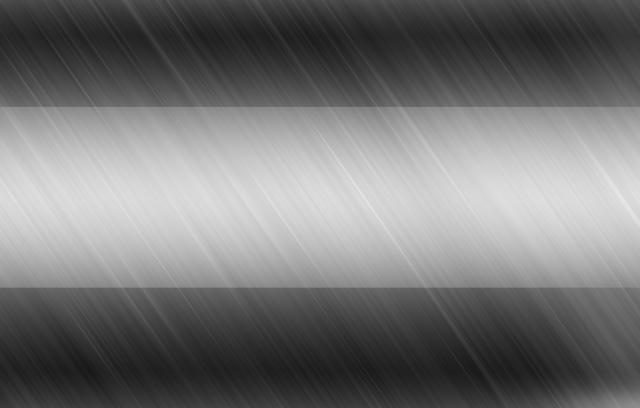
Give the GLSL for this texture, as a Shadertoy shader.

```glsl
float hash(vec2 p) {
    vec3 q = fract(vec3(p.xyx) * 0.1031);
    q += dot(q, q.yzx + 33.33);
    return fract((q.x + q.y) * q.z);
}

float valueNoise(vec2 p) {
    vec2 cell = floor(p);
    vec2 f = fract(p);
    f = f * f * (3.0 - 2.0 * f);
    float low = mix(hash(cell), hash(cell + vec2(1.0, 0.0)), f.x);
    float high = mix(hash(cell + vec2(0.0, 1.0)), hash(cell + vec2(1.0, 1.0)), f.x);
    return mix(low, high, f.y);
}

// Distance from a centre line, scaled separately on each side
float falloff(float y, float centre, float below, float above, float power) {
    float reach = y < centre ? below : above;
    return pow(abs(y - centre) / reach, power);
}

float softStep(float edge, float x, float blur) {
    return smoothstep(edge - blur, edge + blur, x);
}

// Signed brightness of long scratches: x runs across them, y along them
float brushedGrain(vec2 p) {
    float grain = 0.0;
    float frequency = 22.0;
    float weight = 0.018;
    for (int i = 0; i < 4; i++) {
        vec2 q = p * vec2(frequency, 1.3 + 0.5 * float(i)) + 19.0 * float(i);
        grain += weight * (valueNoise(q) - 0.5);
        frequency *= 2.1;
        weight *= 1.22;
    }
    float scratch = valueNoise(p * vec2(150.0, 1.7) + 71.0);
    return grain + 0.055 * smoothstep(0.78, 1.0, scratch);
}

float metalBands(float y, float blur) {
    float bottom = mix(0.125, 0.40, falloff(y, 0.09, 0.16, 0.205, 1.45));
    float middle = mix(0.845, 0.53, falloff(y, 0.515, 0.22, 0.223, 1.75));
    float top = mix(0.145, 0.42, falloff(y, 0.91, 0.172, 0.14, 1.5));
    float shade = mix(bottom, middle, softStep(0.295, y, blur));
    return mix(shade, top, softStep(0.738, y, blur));
}

float cornerGlow(vec2 p, vec2 corner, vec2 size) {
    vec2 d = (p - corner) / size;
    return exp(-dot(d, d));
}

void mainImage(out vec4 fragColor, in vec2 fragCoord) {
    vec2 p = fragCoord / iResolution.y;
    float aspect = iResolution.x / iResolution.y;
    float blur = 0.7 / iResolution.y;

    // Axes across and along the brushing direction
    vec2 across = vec2(0.82, 0.572);
    vec2 along = vec2(0.572, -0.82);
    vec2 brushed = vec2(dot(p, across), dot(p, along));

    float shade = metalBands(p.y, blur);
    float isMiddle = softStep(0.295, p.y, blur) * (1.0 - softStep(0.738, p.y, blur));

    // Broad uneven sheen and fine scratches
    shade += 0.035 * (valueNoise(brushed * vec2(6.0, 0.7) + 5.0) - 0.5);
    shade += brushedGrain(brushed) * mix(1.0, 0.8, isMiddle);

    // Reflected light on the right side
    float glow = 0.15 * cornerGlow(p, vec2(aspect, 0.14), vec2(0.19, 0.17));
    glow += 0.22 * cornerGlow(p, vec2(aspect, 0.0), vec2(0.22, 0.045));
    glow += 0.07 * cornerGlow(p, vec2(aspect, 0.87), vec2(0.13, 0.14));
    shade += glow * (1.0 - isMiddle);

    fragColor = vec4(vec3(clamp(shade, 0.0, 1.0)), 1.0);
}
```
